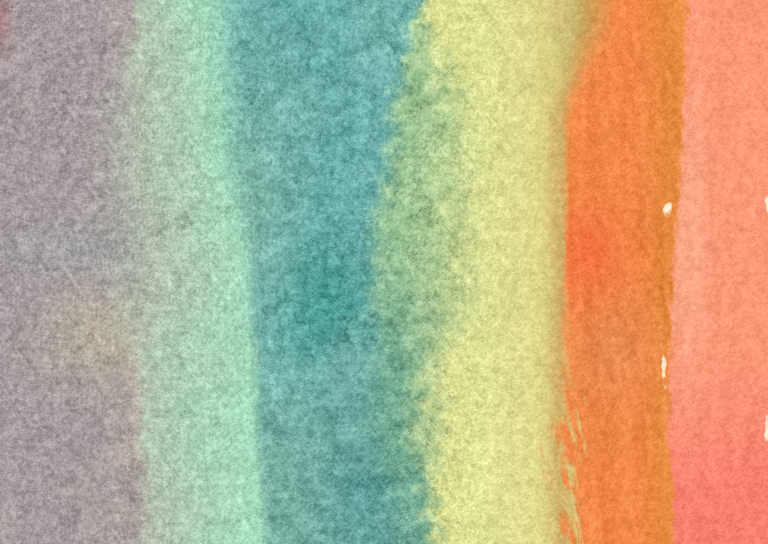
Give the GLSL for this background, as a WebGL 1 fragment shader.

```glsl
precision highp float;
uniform vec2 u_resolution;

float hash(vec2 p) {
  return fract(sin(dot(p, vec2(127.1, 311.7))) * 43758.5453);
}

float noise(vec2 p) {
  vec2 i = floor(p), f = fract(p);
  f = f * f * (3.0 - 2.0 * f);
  return mix(mix(hash(i), hash(i + vec2(1.0, 0.0)), f.x),
             mix(hash(i + vec2(0.0, 1.0)), hash(i + 1.0), f.x), f.y);
}

float fbm(vec2 p) {
  float sum = 0.0, amp = 0.5;
  for (int i = 0; i < 5; i++) {
    sum += amp * noise(p);
    p = mat2(1.6, 1.2, -1.2, 1.6) * p + 7.3;
    amp *= 0.5;
  }
  return sum;
}

// Smooth curve through five values, from the top to the bottom
float curve(float t, float a, float b, float c, float d, float e) {
  float x = mix(a, b, smoothstep(0.0, 0.25, t));
  x = mix(x, c, smoothstep(0.25, 0.5, t));
  x = mix(x, d, smoothstep(0.5, 0.75, t));
  return mix(x, e, smoothstep(0.75, 1.0, t));
}

float wash(float x, float edge, float softness) {
  return smoothstep(edge - softness, edge + softness, x);
}

float blob(vec2 p, vec2 center, vec2 radius) {
  vec2 d = (p - center) / radius;
  return exp(-dot(d, d));
}

// Thin line along the zero of d
float crease(float d, float width) {
  return exp(-d * d / (width * width));
}

void main() {
  vec2 uv = gl_FragCoord.xy / u_resolution;
  float t = 1.0 - uv.y;
  vec2 p = vec2(uv.x, t);
  vec2 q = vec2(uv.x * u_resolution.x / u_resolution.y, t);
  vec2 tilted = mat2(0.8, 0.6, -0.6, 0.8) * q;
  float cloud = fbm(tilted * 5.0) - 0.5;
  float rough = fbm(tilted * 45.0 + 11.0) - 0.5;
  float streak = fbm(q * vec2(45.0, 5.0) + 3.0) - 0.5;
  float x = uv.x + 0.01 * cloud + 0.008 * rough;

  // Grey wash with beige patches
  vec3 color = mix(vec3(0.65, 0.61, 0.62), vec3(0.70, 0.66, 0.63),
                   smoothstep(-0.15, 0.25, cloud + 0.2 * rough));
  color = mix(color, vec3(0.72, 0.69, 0.61), 0.65 * blob(p, vec2(0.14, 0.63), vec2(0.08, 0.08)));
  color = mix(color, vec3(0.62, 0.64, 0.65), 0.5 * blob(p, vec2(0.1, 0.46), vec2(0.1, 0.06)));
  color = mix(color, vec3(0.66, 0.42, 0.42), 0.5 * blob(p, vec2(0.0, 0.04), vec2(0.015, 0.06)));

  // Mint, dull on the left and bright next to the teal
  float mintEdge = curve(t, 0.175, 0.155, 0.165, 0.188, 0.19);
  float mintSoft = curve(t, 0.006, 0.055, 0.06, 0.014, 0.025);
  float tealEdge = curve(t, 0.295, 0.30, 0.325, 0.335, 0.345);
  vec3 mint = mix(vec3(0.70, 0.76, 0.68), vec3(0.65, 0.86, 0.74),
                  smoothstep(mintEdge, tealEdge - 0.005, x + 0.12 * cloud));
  color = mix(color, mint, wash(x + 0.02 * rough, mintEdge, mintSoft));

  // Teal with a dark pool, a pale fold and lower shadows
  vec3 teal = mix(vec3(0.46, 0.71, 0.68), vec3(0.42, 0.68, 0.66), smoothstep(-0.2, 0.2, cloud));
  teal = mix(teal, vec3(0.52, 0.72, 0.66), 0.8 * blob(p, vec2(0.33, 0.37), vec2(0.05, 0.2)));
  teal = mix(teal, vec3(0.48, 0.68, 0.62), 0.7 * smoothstep(0.6, 0.85, t));
  teal = mix(teal, vec3(0.25, 0.59, 0.55), 0.8 * blob(p, vec2(0.425, 0.57), vec2(0.05, 0.11)));
  teal = mix(teal, vec3(0.51, 0.72, 0.70), 0.7 * blob(p, vec2(0.45, 0.67), vec2(0.03, 0.07)));
  teal = mix(teal, vec3(0.32, 0.59, 0.58), 0.7 * blob(p, vec2(0.48, 0.92), vec2(0.06, 0.14)));
  float tealSoft = curve(t, 0.035, 0.03, 0.016, 0.011, 0.012);
  color = mix(color, teal + 0.12 * rough, wash(x, tealEdge, tealSoft));

  // Green overlap and pale yellow
  float greenEdge = curve(t, 0.54, 0.51, 0.485, 0.49, 0.53);
  float greenSoft = curve(t, 0.01, 0.018, 0.025, 0.035, 0.045);
  float yellowEdge = curve(t, 0.55, 0.59, 0.575, 0.55, 0.563);
  float yellowSoft = curve(t, 0.012, 0.06, 0.075, 0.04, 0.018);
  vec3 green = mix(vec3(0.62, 0.77, 0.58), vec3(0.47, 0.68, 0.57), smoothstep(0.3, 0.75, t));
  color = mix(color, green + 0.16 * rough, wash(x + 0.03 * rough, greenEdge, greenSoft));
  vec3 yellow = mix(vec3(0.87, 0.88, 0.58), vec3(0.88, 0.84, 0.54), smoothstep(0.62, 0.73, x));
  color = mix(color, yellow + 0.05 * cloud, wash(x + 0.035 * rough, yellowEdge, yellowSoft));

  // Olive stain, then orange with a ragged lower left edge
  color = mix(color, vec3(0.72, 0.65, 0.38), 0.75 * blob(p, vec2(0.765, 0.03), vec2(0.045, 0.13)));
  float ragged = smoothstep(0.6, 0.85, t);
  float orangeEdge = curve(t, 0.775, 0.733, 0.735, 0.735, 0.738);
  float orangeSoft = curve(t, 0.03, 0.008, 0.006, 0.018, 0.025);
  color = mix(color, vec3(0.79, 0.64, 0.37), 0.7 * crease(x - orangeEdge + 0.006, 0.016));
  vec3 orange = mix(vec3(0.94, 0.53, 0.28), vec3(0.91, 0.55, 0.26), smoothstep(0.83, 0.87, x));
  orange = mix(orange, vec3(0.96, 0.42, 0.25), 0.7 * blob(p, vec2(0.765, 0.47), vec2(0.045, 0.09)));
  orange = mix(orange, vec3(0.90, 0.56, 0.36), 0.6 * blob(p, vec2(0.8, 0.64), vec2(0.05, 0.09)));
  float brush = fbm(mat2(1.0, 0.12, -0.2, 1.0) * q * vec2(110.0, 22.0)) - 0.5;
  orange += 0.07 * streak + 0.08 * brush;
  color = mix(color, orange, wash(x + (0.01 + 0.1 * ragged) * brush, orangeEdge, orangeSoft));

  // Coral, pale beside the orange and pinker below
  float coralEdge = curve(t, 0.893, 0.887, 0.873, 0.871, 0.876);
  vec3 coral = mix(vec3(0.98, 0.59, 0.46), vec3(0.97, 0.50, 0.43), smoothstep(0.6, 0.95, t));
  coral = mix(coral, vec3(0.98, 0.67, 0.53), 0.8 * blob(p, vec2(0.895, 0.42), vec2(0.03, 0.28)));
  color = mix(color, coral + 0.05 * streak, wash(x + 0.012 * brush, coralEdge, 0.005));

  // Bare paper chips
  float chips = blob(p, vec2(1.0, 0.385), vec2(0.006, 0.03)) + blob(p, vec2(1.0, 0.78), vec2(0.007, 0.04));
  chips += 0.7 * blob(p, vec2(0.868, 0.38), vec2(0.009, 0.025)) + 0.7 * blob(p, vec2(0.864, 0.67), vec2(0.005, 0.05));
  color = mix(color, vec3(0.98, 0.90, 0.80), smoothstep(0.5, 0.8, chips + 1.3 * rough));

  // Wrinkles and sparse short fibres
  float fold = crease(t - 0.60 + 0.9 * (uv.x - 0.45) + 0.1 * rough, 0.005) * blob(p, vec2(0.45, 0.6), vec2(0.035, 0.1));
  fold += 0.5 * crease(t - 0.41 + 0.4 * (uv.x - 0.22) + 0.08 * rough, 0.008) * blob(p, vec2(0.2, 0.42), vec2(0.08, 0.1));
  float fibres = crease(fbm(tilted * 55.0 + 31.0) - 0.5, 0.035) * smoothstep(0.35, 0.75, noise(tilted * 40.0 + 5.0));
  fibres *= (1.0 - 0.7 * smoothstep(0.58, 0.68, uv.x)) * (1.0 + 0.8 * blob(p, vec2(0.53, 0.5), vec2(0.06, 0.4)));
  color *= 1.0 - 0.18 * fold - 0.09 * fibres;

  // Paper grain, weaker on the warm side
  float grain = noise(tilted * 110.0) + noise(tilted * 210.0 + 9.0) + 1.3 * noise(tilted * 390.0 + 4.0) - 1.65;
  color += (0.095 * grain + 0.07 * rough) * (1.0 - 0.4 * smoothstep(0.6, 0.75, uv.x)) + 0.006;
  gl_FragColor = vec4(clamp(color, 0.0, 1.0), 1.0);
}
```
